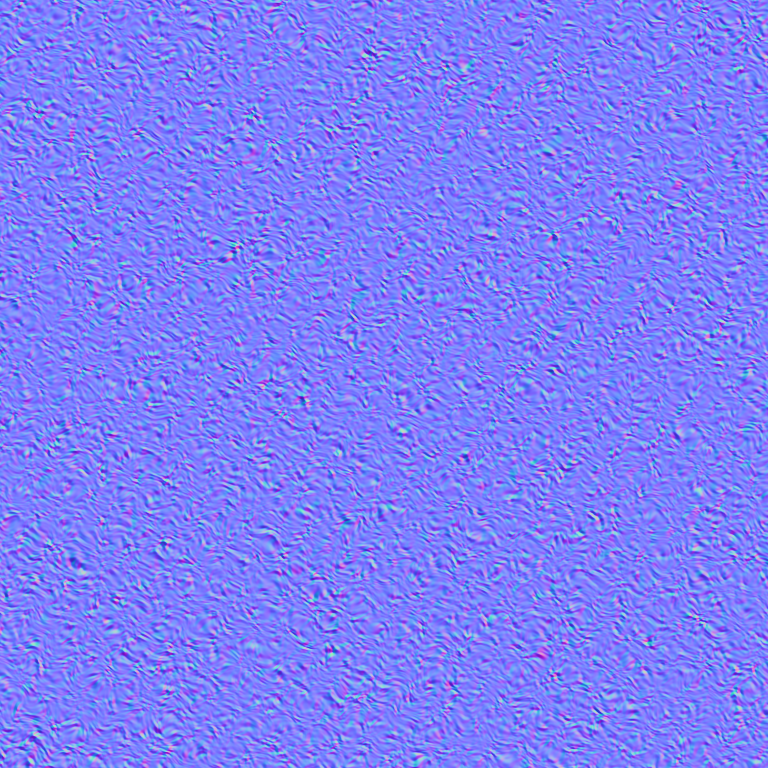
Give the GLSL for this texture map, as a Shadertoy shader.

```glsl
// Tangent-space normal map of fine, rough plaster with short slanted grains.

const float GRAIN_FREQ   = 138.0;  // grain rows across the canvas
const float GRAIN_ANGLE  = -0.50;  // mean direction of the grain, radians
const float GRAIN_LENGTH = 1.35;   // stretch along the grain
const float DETAIL_SCALE = 1.75;   // frequency ratio of the fine grain
const float DETAIL_MIX   = 0.42;   // height of the fine grain
const float SLOPE        = 0.34;   // overall relief strength
const float WARP_FREQ    = 32.0;   // bends the grain directions
const float WARP_AMOUNT  = 0.011;
const float CLUSTER_FREQ = 62.0;   // small groups of rough grains
const float CLUSTER_GAIN = 1.9;
const float PATCH_FREQ   = 13.0;   // broad smooth and rough areas
const float PATCH_GAIN   = 0.7;
const float SAMPLE_STEP  = 0.0010; // slope sampling distance, canvas units
const vec2  TILT         = vec2(-0.015, 0.0);

mat2 rotation(float angle) {
    float c = cos(angle), s = sin(angle);
    return mat2(c, s, -s, c);
}

// Unit vector with a random direction for each lattice cell.
vec2 randomDirection(vec2 cell) {
    float h = fract(sin(dot(cell, vec2(127.1, 311.7))) * 43758.545);
    return vec2(cos(6.28318 * h), sin(6.28318 * h));
}

float cornerRamp(vec2 cell, vec2 f, vec2 corner) {
    return dot(randomDirection(cell + corner), f - corner);
}

// Gradient noise, roughly -0.7 to 0.7.
float gradientNoise(vec2 p) {
    vec2 cell = floor(p), f = fract(p);
    vec2 u = f * f * f * (f * (f * 6.0 - 15.0) + 10.0);
    float low  = mix(cornerRamp(cell, f, vec2(0, 0)), cornerRamp(cell, f, vec2(1, 0)), u.x);
    float high = mix(cornerRamp(cell, f, vec2(0, 1)), cornerRamp(cell, f, vec2(1, 1)), u.x);
    return mix(low, high, u.y);
}

// Coarse and fine grains, both stretched along the grain direction.
float plasterHeight(vec2 p) {
    vec2 stretch = vec2(1.0 / GRAIN_LENGTH, 1.0) * GRAIN_FREQ;
    vec2 coarse = rotation(-GRAIN_ANGLE) * p * stretch;
    vec2 fine = rotation(-GRAIN_ANGLE - 0.4) * p * stretch * DETAIL_SCALE + 17.3;
    return gradientNoise(coarse) + DETAIL_MIX * gradientNoise(fine);
}

// Shift that makes neighbouring grains run in different directions.
vec2 warp(vec2 p) {
    vec2 q = p * WARP_FREQ;
    return WARP_AMOUNT * vec2(gradientNoise(q + 5.7), gradientNoise(q + 91.2));
}

// Uneven relief: calm areas broken by clusters of steep grains.
float roughness(vec2 p) {
    float clusters = gradientNoise(rotation(0.7) * p * CLUSTER_FREQ + 41.0);
    float patches = gradientNoise(rotation(0.3) * p * PATCH_FREQ + 73.0);
    return exp(CLUSTER_GAIN * clusters + PATCH_GAIN * patches);
}

void mainImage(out vec4 fragColor, in vec2 fragCoord) {
    vec2 p = fragCoord / iResolution.y;
    vec2 w = p + warp(p);

    // Central differences give the slope in grain units.
    vec2 e = vec2(SAMPLE_STEP, 0.0);
    vec2 slope = vec2(plasterHeight(w + e.xy) - plasterHeight(w - e.xy),
                      plasterHeight(w + e.yx) - plasterHeight(w - e.yx));
    slope /= 2.0 * SAMPLE_STEP * GRAIN_FREQ;
    slope *= SLOPE * roughness(p);

    // Encode the surface normal as a colour.
    vec3 normal = normalize(vec3(TILT - slope, 1.0));
    fragColor = vec4(0.5 + 0.5 * normal, 1.0);
}
```
